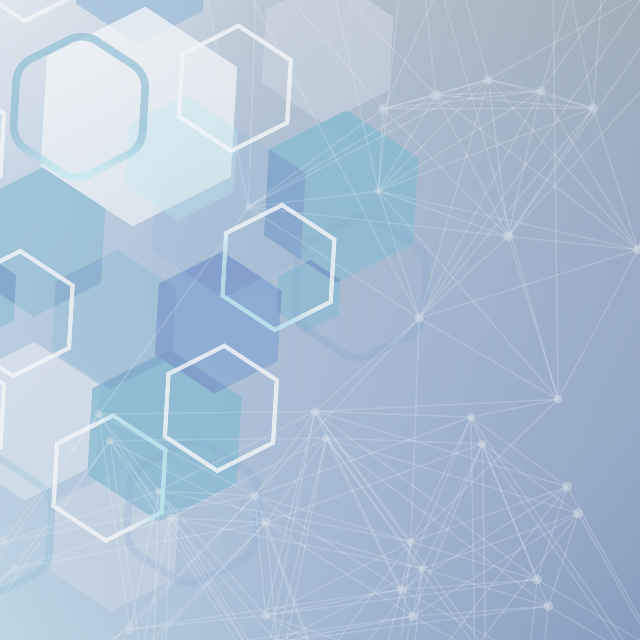
Give the GLSL for this background, as a Shadertoy shader.

```glsl
// Translucent tilted hexagons over a soft blue gradient, with a fine network.
// Hexagons are distance functions blended in layers; overlaps turn violet.
// Network nodes come from wave formulas and are linked by loops.
const float TILT = 0.058;  // clockwise turn of every hexagon
const float FRAME_RADIUS = 0.0881, FRAME_WIDTH = 0.0068;
const float BAND_RADIUS = 0.107, BAND_WIDTH = 0.012, BAND_ROUND = 0.05;
const float LINE_WIDTH = 0.0011, LINE_ALPHA = 0.27, NODE_ALPHA = 0.48;
const float MAX_LINK = 0.44;
const int TOP_NODES = 11, ALL_NODES = 23;  // the top nodes have no twin
const vec2 TWIN_SHIFT = vec2(0.0176, -0.0417);
const vec3 SKY_TL = vec3(0.80, 0.85, 0.90), SKY_TR = vec3(0.63, 0.69, 0.73);
const vec3 SKY_BL = vec3(0.75, 0.84, 0.89), SKY_BR = vec3(0.53, 0.61, 0.75);
const vec3 SKY_MID = vec3(0.64, 0.72, 0.84);
const vec3 WHITE = vec3(0.95, 0.96, 0.97), MIST = vec3(0.83, 0.86, 0.90);
const vec3 ICE = vec3(0.75, 0.91, 0.94), AQUA = vec3(0.53, 0.73, 0.82);
const vec3 AZURE = vec3(0.58, 0.72, 0.84), INDIGO = vec3(0.53, 0.66, 0.82);
const vec3 OVERLAP = vec3(0.49, 0.57, 0.78);

float pixel;        // size of one pixel in canvas units
float cover = 0.0;  // ink already laid down, darkens overlaps
vec3 col;           // colour built up layer by layer

float hash(float n) {
    n = fract(n * 0.1031);
    n *= n + 33.33;
    return fract(n * (n + n));
}

float inside(float d) { return smoothstep(0.5, -0.5, d / pixel); }

// Distance to a pointy-top hexagon of inradius r with rounded corners
float hexagon(vec2 p, float r, float corner) {
    const vec3 k = vec3(-0.8660, 0.5, 0.5774);
    float c = cos(TILT), s = sin(TILT);
    r -= corner;
    p = abs(vec2(s * p.x + c * p.y, c * p.x - s * p.y));
    p -= 2.0 * min(dot(k.xy, p), 0.0) * k.xy;
    p -= vec2(clamp(p.x, -k.z * r, k.z * r), r);
    return length(p) * sign(p.y) - corner;
}

float ring(float d, float w) { return inside(abs(d + 0.5 * w) - 0.5 * w); }

// Filled hexagon (center, corner radius), denser towards the top
void tile(vec2 p, vec3 shape, vec3 tint, float alpha, float ink) {
    vec2 q = p - shape.xy;
    float m = inside(hexagon(q, shape.z * 0.866, 0.0));
    col = mix(col, tint, m * alpha * (1.0 + 0.12 * q.y / shape.z));
    col = mix(col, OVERLAP, m * cover * ink);
    cover = max(cover, m * ink);
}

// Thin frame; the side facing icy is colder
void frame(vec2 p, vec2 center, vec2 icy) {
    vec2 q = p - center;
    float ice = smoothstep(0.0, 0.06, dot(q, icy));
    float m = ring(hexagon(q, FRAME_RADIUS, 0.0), FRAME_WIDTH);
    col = mix(col, mix(WHITE, ICE, ice), 0.82 * m);
}

void band(vec2 p, vec2 center, vec3 tint, float alpha) {
    float d = hexagon(p - center, BAND_RADIUS, BAND_ROUND);
    col = mix(col, tint, alpha * ring(d, BAND_WIDTH));
}

// Node rows: upper arc, middle wave, two hubs, zigzag, lowest wave
vec2 node(int n) {
    float i = float(n);
    if (n < 5) return vec2(0.599 + 0.082 * i, 0.853 - 0.023 * cos(1.5 * i));
    if (n < 9) { i -= 5.0; return vec2(0.388 + 0.203 * i, 0.655 - 0.052 * cos(1.6 * i + 2.0)); }
    if (n < 11) { i -= 9.0; return vec2(0.655 + 0.217 * i, 0.503 - 0.127 * i); }
    if (n < 19) { i -= 11.0; return vec2(0.004 + 0.122 * i + 0.028 * mod(i, 2.0), 0.264 - 0.111 * cos(2.5 * i)); }
    i -= 19.0;
    return vec2(0.203 + 0.212 * i, 0.056 - 0.039 * cos(1.1 * i));
}

float link(vec2 p, vec2 a, vec2 b) {
    vec2 pa = p - a, ba = b - a;
    float d = length(pa - ba * clamp(dot(pa, ba) / dot(ba, ba), 0.0, 1.0));
    float w = max(LINE_WIDTH, pixel);
    return LINE_WIDTH / w * (1.0 - smoothstep(0.0, w, d - 0.25 * w));
}

void network(vec2 p, int first) {
    float lines = 0.0, dots = 0.0;
    for (int i = first; i < ALL_NODES; i++) {
        vec2 a = node(i);
        dots = max(dots, inside(length(p - a) - mix(0.0055, 0.0082, hash(float(i) + 3.7))));
        for (int j = i + 1; j < min(i + 8, ALL_NODES); j++) {
            vec2 b = node(j);
            if (distance(a, b) < MAX_LINK) lines += link(p, a, b);
        }
        // Two rays leave through the top or bottom edge
        float edge = i < TOP_NODES ? 1.05 : -0.08;
        for (int k = 0; k < 2; k++)
            lines += link(p, a, vec2(a.x + 0.7 * hash(float(i * 2 + k) + 20.0) - 0.3, edge));
    }
    col = mix(col, WHITE, LINE_ALPHA * min(lines, 1.6));
    col = mix(col, MIST, NODE_ALPHA * dots);
}

void mainImage(out vec4 fragColor, in vec2 fragCoord) {
    pixel = 1.0 / min(iResolution.x, iResolution.y);
    vec2 p = fragCoord * pixel, uv = fragCoord / iResolution.xy;
    // Background gradient
    col = mix(mix(SKY_BL, SKY_BR, uv.x), mix(SKY_TL, SKY_TR, uv.x), uv.y);
    col = mix(col, SKY_MID, 1.4 * uv.y * (1.0 - uv.y));
    col = mix(col, WHITE, 0.45 * (1.0 - smoothstep(0.0, 0.5, length(p - vec2(0, 1)))));
    // Tiles, back to front
    tile(p, vec3(0.046, 0.342, 0.124), WHITE, 0.42, 0.0);
    tile(p, vec3(0.180, 0.156, 0.111), MIST, 0.45, 0.0);
    tile(p, vec3(0.512, 0.922, 0.115), MIST, 0.48, 0.0);
    tile(p, vec3(0.221, 1.046, 0.115), AZURE, 0.65, 0.3);
    tile(p, vec3(0.357, 0.669, 0.135), AZURE, 0.25, 0.55);
    tile(p, vec3(0.533, 0.693, 0.135), AQUA, 0.72, 0.85);
    tile(p, vec3(0.060, 0.622, 0.117), AQUA, 0.55, 0.7);
    tile(p, vec3(-0.039, 0.538, 0.072), AQUA, 0.6, 0.7);
    tile(p, vec3(0.178, 0.501, 0.109), AQUA, 0.34, 0.4);
    tile(p, vec3(0.341, 0.496, 0.111), INDIGO, 0.82, 0.75);
    tile(p, vec3(0.257, 0.319, 0.135), AQUA, 0.75, 0.85);
    tile(p, vec3(0.482, 0.538, 0.056), AQUA, 0.65, 0.85);
    tile(p, vec3(0.217, 0.818, 0.172), WHITE, 0.7, 0.0);
    tile(p, vec3(0.284, 0.753, 0.098), ICE, 0.35, 0.0);
    // Rounded bands
    band(p, vec2(0.124, 0.833), mix(ICE, AQUA, smoothstep(0.72, 0.8, p.y)), 0.62);
    band(p, vec2(0.564, 0.551), INDIGO, 0.28);
    band(p, vec2(0.301, 0.199), INDIGO, 0.23);
    band(p, vec2(-0.022, 0.177), AQUA, 0.25);
    // Network and its shifted twin
    network(p, 0);
    network(p - TWIN_SHIFT, TOP_NODES);
    // Thin frames
    frame(p, vec2(0.435, 0.582), vec2(-0.7));
    frame(p, vec2(0.171, 0.253), vec2(0.95, 0.3));
    frame(p, vec2(0.345, 0.362), vec2(0));
    frame(p, vec2(0.367, 0.862), vec2(0));
    frame(p, vec2(0.026, 0.510), vec2(0));
    frame(p, vec2(-0.081, 0.779), vec2(0));
    frame(p, vec2(-0.081, 0.355), vec2(0));
    frame(p, vec2(0.044, 1.065), vec2(0));
    fragColor = vec4(col, 1.0);
}
```
